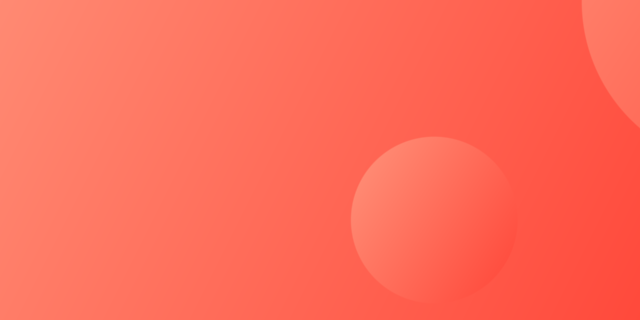
Reproduce this background procedurally as a Shadertoy shader.

```glsl
// Coral diagonal gradient with two softly shaded discs, one cut off by the top right corner.

// Colours at the two ends of the shared ramp
const vec3 LIGHT_CORAL = vec3(1.0, 0.54, 0.45);
const vec3 DEEP_CORAL = vec3(1.0, 0.287, 0.232);

// Lengths are in canvas heights; discs are placed from the canvas centre
const vec2 BACK_DIRECTION = vec2(0.894, -0.447);
const vec2 DISC_DIRECTION = vec2(0.84, -0.543);
const vec3 SMALL_DISC = vec3(0.357, -0.1875, 0.2604); // centre, radius
const vec3 LARGE_DISC = vec3(1.339, 0.495, 0.521);
const vec2 SMALL_RANGE = vec2(0.01, 0.91); // ramp values across the disc
const vec2 LARGE_RANGE = vec2(0.14, 0.85);

vec3 coralRamp(float t) {
    return mix(LIGHT_CORAL, DEEP_CORAL, clamp(t, 0.0, 1.0));
}

// Lay a shaded disc over the base colour with a one-pixel soft edge
vec3 addDisc(vec3 base, vec2 p, vec3 disc, vec2 range, float pixel) {
    vec2 offset = p - disc.xy;
    float across = 0.5 + 0.5 * dot(offset, DISC_DIRECTION) / disc.z;
    float edge = length(offset) - disc.z;
    float cover = 1.0 - smoothstep(-pixel, pixel, edge);
    return mix(base, coralRamp(mix(range.x, range.y, across)), cover);
}

void mainImage(out vec4 fragColor, in vec2 fragCoord) {
    float pixel = 1.0 / iResolution.y;
    vec2 p = (fragCoord - 0.5 * iResolution.xy) * pixel;

    // Background ramp, reaching its ends at opposite corners
    vec2 halfSize = 0.5 * iResolution.xy * pixel;
    float reach = dot(halfSize, abs(BACK_DIRECTION));
    vec3 color = coralRamp(0.5 + 0.5 * dot(p, BACK_DIRECTION) / reach);

    // Discs
    color = addDisc(color, p, SMALL_DISC, SMALL_RANGE, pixel);
    color = addDisc(color, p, LARGE_DISC, LARGE_RANGE, pixel);

    fragColor = vec4(color, 1.0);
}
```
